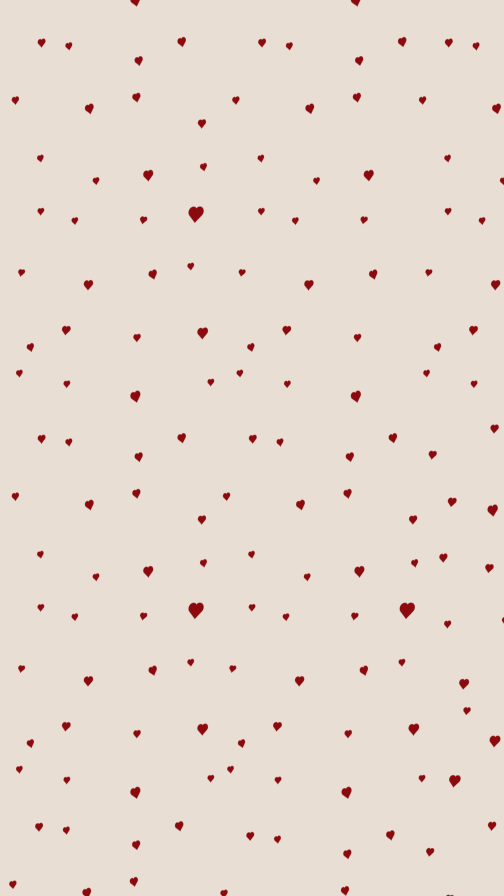
Give the GLSL for this pattern, as a WebGL 2 fragment shader.

```glsl
#version 300 es
precision highp float;
// Small hand-drawn dark red hearts scattered on warm cream paper.
// A tile of 4 x 7 jittered cells, one holding a large heart, repeats across
// and down; its columns overlap, so hearts past a seam are left out.
uniform vec2 u_resolution;
out vec4 fragColor;

vec3 hash3(vec2 cell) {
    vec3 s = vec3(dot(cell, vec2(127.1, 311.7)),
                  dot(cell, vec2(269.5, 183.3)),
                  dot(cell, vec2(419.2, 371.9)));
    return fract(sin(s) * 4375.85);
}

// Signed distance to a heart with its tip at the origin, about 1.1 tall
float heartDistance(vec2 p) {
    p.x = abs(p.x);
    if (p.x + p.y > 1.0) return length(p - vec2(0.25, 0.75)) - sqrt(2.0) / 4.0;
    vec2 toNotch = p - vec2(0.0, 1.0);
    vec2 toSide = p - 0.5 * max(p.x + p.y, 0.0);
    return sqrt(min(dot(toNotch, toNotch), dot(toSide, toSide))) * sign(p.x - p.y);
}

// Left edge of a tile column; the lower rows are spaced differently
float columnStart(int column, bool upper) {
    if (column == 0) return 0.0;
    if (column == 1) return upper ? 0.4375 : 0.419;
    if (column == 2) return upper ? 0.808 : 0.838;
    return 2.0;
}

// Leaning heart, uneven lobes, at an offset from its centre
float drawHeart(vec2 offset, float size, float tilt) {
    float c = cos(tilt), s = sin(tilt);
    vec2 q = mat2(c, s, -s, c) * offset / size;
    q.y -= 0.14 * q.x;
    q.y = q.y / 1.2 + 0.55;
    return heartDistance(q) * size;
}

void main() {
    // Canvas width is one unit, measured down from the top
    vec2 p = vec2(gl_FragCoord.x, u_resolution.y - gl_FragCoord.y) / u_resolution.x;
    float pixel = 1.0 / u_resolution.x;
    vec2 cellSize = vec2(0.1094, 0.1123);
    float nearest = 1.0;

    for (int row = 0; row < 4; row++) {
        bool upper = row < 2;
        for (int column = 0; column < 3; column++) {
            vec2 origin = vec2(columnStart(column, upper), 0.042 + float(row - 1) * 0.786);
            // The last row sits slightly out of register
            if (row == 3) origin += vec2(-0.005, column == 0 ? -0.016 : 0.002);

            vec2 cell = floor((p - origin) / cellSize);
            if (any(lessThan(cell, vec2(0.0))) || cell.x > 3.0 || cell.y > 6.0) continue;

            // The right-hand strip of the lower rows has its own scatter
            float seed = (!upper && column == 2) ? 23.0 : 5.0;
            vec3 rnd = hash3(cell + seed);
            bool large = cell == vec2(3.0);
            vec2 jitter = large ? vec2(0.05, -0.08) : (rnd.xy - 0.5) * 0.66;
            vec2 centre = origin + (cell + 0.5 + jitter) * cellSize;
            if (centre.x > columnStart(column + 1, upper)) continue;

            float size = large ? 0.0245 : mix(0.0108, 0.0185, rnd.z * rnd.z);
            float tilt = large ? 0.12 : (fract(rnd.z * 17.0) - 0.5) * 0.5;
            nearest = min(nearest, drawHeart((p - centre) * vec2(1.0, -1.0), size, tilt));
        }
    }

    vec3 paper = vec3(0.91, 0.87, 0.83);
    vec3 darkRed = vec3(0.55, 0.035, 0.055);
    float ink = 1.0 - smoothstep(-0.75 * pixel, 0.75 * pixel, nearest);
    fragColor = vec4(mix(paper, darkRed, ink), 1.0);
}
```
